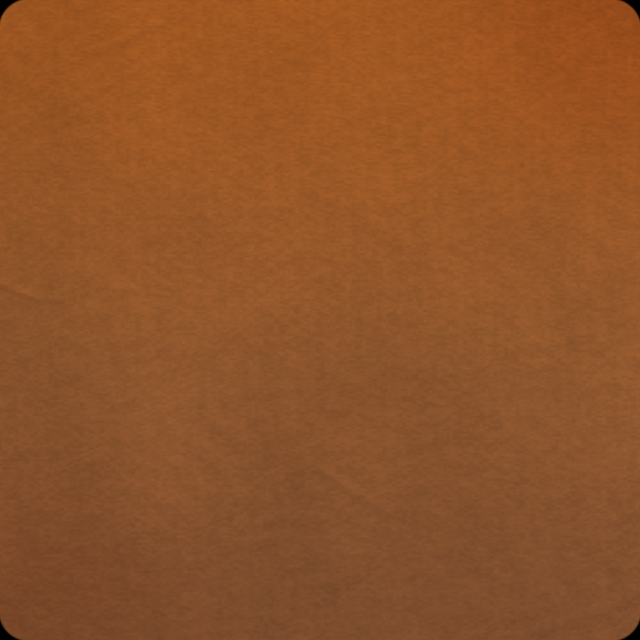
A Shadertoy shader for this texture:

```glsl
float hash(vec2 p) {
    return fract(sin(dot(p, vec2(127.1, 311.7))) * 43758.5453);
}

float valueNoise(vec2 p) {
    vec2 cell = floor(p);
    vec2 f = fract(p);
    f = f * f * (3.0 - 2.0 * f);
    float low = mix(hash(cell), hash(cell + vec2(1, 0)), f.x);
    float high = mix(hash(cell + vec2(0, 1)), hash(cell + vec2(1, 1)), f.x);
    return mix(low, high, f.y);
}

// Layered noise centred on zero
float fbm(vec2 p, int octaves, float gain) {
    float sum = 0.0;
    float amplitude = 0.5;
    for (int i = 0; i < octaves; i++) {
        sum += amplitude * (valueNoise(p) - 0.5);
        p = mat2(1.9, 0.35, -0.35, 1.9) * p + 17.3;
        amplitude *= gain;
    }
    return sum;
}

// Short horizontal nap fibres with a slightly wavering direction
float suedeGrain(vec2 uv) {
    vec2 bend = vec2(0.0, 0.006 * fbm(uv * 28.0, 2, 0.5));
    vec2 p = uv + bend;
    float fibres = valueNoise(p * vec2(125.0, 235.0)) - 0.5;
    float specks = valueNoise(p * vec2(230.0, 310.0) + 41.0) - 0.5;
    float clumps = valueNoise(p * vec2(48.0, 85.0) + 73.0) - 0.5;
    return 0.5 * fibres + 0.4 * specks + 0.3 * clumps;
}

// Soft fold: a lit edge above a shaded one, fading at both ends
float crease(vec2 uv, vec2 a, vec2 b, float width) {
    vec2 along = b - a;
    float t = dot(uv - a, along) / dot(along, along);
    vec2 normal = normalize(vec2(-along.y, along.x));
    float wobble = 0.008 * sin(t * 3.0) + 0.006 * fbm(uv * 18.0, 2, 0.5);
    float d = (dot(uv - a, normal) + wobble) / width;
    float fade = smoothstep(-0.2, 0.3, t) * smoothstep(1.2, 0.6, t);
    return d * exp(-d * d) * fade;
}

float roundedBox(vec2 p, vec2 halfSize, float radius) {
    vec2 q = abs(p) - halfSize + radius;
    return length(max(q, 0.0)) + min(max(q.x, q.y), 0.0) - radius;
}

// Brown at the bottom warming to orange at the top
vec3 leatherGradient(float height) {
    vec3 umber = vec3(0.490, 0.302, 0.182);
    vec3 tan = vec3(0.562, 0.340, 0.178);
    vec3 amber = vec3(0.622, 0.337, 0.128);
    vec3 lower = mix(umber, tan, smoothstep(-0.15, 0.62, height));
    return mix(lower, amber, smoothstep(0.35, 1.05, height));
}

void mainImage(out vec4 fragColor, in vec2 fragCoord) {
    vec2 uv = fragCoord / iResolution.xy;

    // Base tone with broad uneven dye
    float blotch = fbm(uv * vec2(5.0, 4.0) + 3.7, 4, 0.55);
    vec3 color = leatherGradient(uv.y + 0.08 * blotch);
    color *= 1.0 + 0.13 * blotch;

    // Redder, deeper dye towards the upper right and lower left corners
    float corner = smoothstep(0.42, 0.0, distance(uv, vec2(1.0)));
    corner += 0.6 * smoothstep(0.45, 0.0, length(uv));
    color *= mix(vec3(1.0), vec3(0.96, 0.88, 0.82), corner);

    // Fine nap
    color *= 1.0 + 0.15 * suedeGrain(uv);

    // Faint folds
    float folds = crease(uv, vec2(-0.03, 0.57), vec2(0.10, 0.53), 0.007);
    folds += 0.7 * crease(uv, vec2(0.49, 0.28), vec2(0.61, 0.20), 0.010);
    folds += 0.5 * crease(uv, vec2(0.12, 0.91), vec2(0.30, 1.00), 0.008);
    folds += 0.6 * crease(uv, vec2(0.82, 0.01), vec2(1.03, 0.09), 0.010);
    color *= 1.0 + 0.12 * folds;

    // Rounded black corners
    float edge = roundedBox(uv - 0.5, vec2(0.502), 0.048);
    float soft = 1.5 / iResolution.y;
    color *= 1.0 - smoothstep(-soft, soft, edge);

    fragColor = vec4(color, 1.0);
}
```
